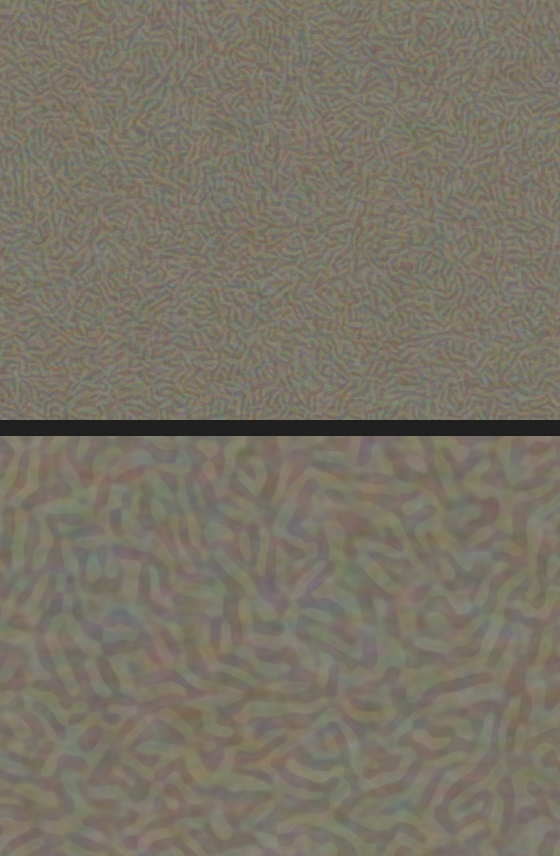
Top, the full canvas; bottom, a detail of the centre.
This texture is drawn by a Shadertoy shader. Its source:

```glsl
// A muted labyrinth of olive ridges and mauve valleys in broken strokes.
// Short random waves of mixed widths loosely follow a turning direction;
// layered gradient noise adds brightness, warm and cool variations on top.

const float TAU = 6.2832;
const vec3 OLIVE = vec3(0.501, 0.489, 0.419);
const vec3 MAUVE = vec3(0.464, 0.430, 0.396);
const vec3 RED_TEAL = vec3(0.014, -0.008, -0.005);
const vec3 BLUE_YELLOW = vec3(-0.002, -0.001, 0.019);
const vec3 BRIGHTNESS = vec3(0.016, 0.015, 0.015);

vec3 hash3(vec2 cell) {
    vec3 h = fract(cell.xyx * vec3(0.1031, 0.1030, 0.0973));
    h += dot(h, h.yxz + 33.33);
    return fract((h.xxy + h.yzz) * h.zyx);
}

float cornerSlope(vec2 cell, vec2 offset) {
    float angle = TAU * hash3(cell).x;
    return dot(vec2(cos(angle), sin(angle)), offset);
}

// Gradient noise, roughly -0.7 to 0.7
float gradientNoise(vec2 p) {
    vec2 cell = floor(p);
    vec2 f = p - cell;
    vec2 u = f * f * f * (f * (f * 6.0 - 15.0) + 10.0);
    vec2 e = vec2(1.0, 0.0);
    float low = mix(cornerSlope(cell, f),
                    cornerSlope(cell + e.xy, f - e.xy), u.x);
    float high = mix(cornerSlope(cell + e.yx, f - e.yx),
                     cornerSlope(cell + e.xx, f - e.xx), u.x);
    return mix(low, high, u.y);
}

// Four octaves from small flecks to broad patches
float layeredNoise(vec2 p, float seed) {
    float sum = 0.0;
    float weight = 3.2;
    for (int i = 0; i < 4; i++) {
        sum += weight * gradientNoise(p + seed);
        p *= 0.45;
        weight *= 0.6;
        seed += 37.3;
    }
    return sum;
}

// Angle across the strokes, with a loose swirl from patch to patch
float grainAngle(vec2 p, float swirl) {
    return 0.9 + swirl * gradientNoise(p * 4.0 + 17.0);
}

// Sum of windowed waves, one scattered in each grid cell
float labyrinth(vec2 p, float cells, float minWaves, float maxWaves) {
    vec2 q = p * cells;
    vec2 home = floor(q);
    float sum = 0.0;
    for (int y = -1; y <= 1; y++) {
        for (int x = -1; x <= 1; x++) {
            vec2 cell = home + vec2(x, y);
            vec3 rnd = hash3(cell + 51.0);
            vec3 shape = hash3(cell + 207.0);
            vec2 center = cell + rnd.xy;
            vec2 d = q - center;
            float window = max(1.0 - dot(d, d), 0.0);
            float angle = grainAngle(center / cells, 3.0)
                        + 2.4 * (shape.x - 0.5);
            float along = dot(d, vec2(cos(angle), sin(angle)));
            float waves = mix(minWaves, maxWaves, shape.y);
            sum += window * window * cos(TAU * (waves * along + rnd.z));
        }
    }
    return sum;
}

void mainImage(out vec4 fragColor, in vec2 fragCoord) {
    vec2 p = fragCoord / iResolution.y;

    // Ridges and valleys with soft edges
    float ridge = smoothstep(-0.36, 0.36, labyrinth(p, 43.0, 0.8, 1.6));
    vec3 color = mix(MAUVE, OLIVE, ridge);

    // Flattened flecks and patches of tint
    color += RED_TEAL * layeredNoise(p * vec2(46.0, 76.0), 9.3);
    color += BLUE_YELLOW * layeredNoise(p * vec2(50.0, 80.0), 301.7);

    // Uneven brightness, then a faint fine grain
    color += 0.8 * BRIGHTNESS * layeredNoise(p * vec2(52.0, 84.0), 73.1);
    color += 2.0 * BRIGHTNESS * gradientNoise(p * vec2(128.0, 151.0) + 141.9);

    fragColor = vec4(color, 1.0);
}
```
